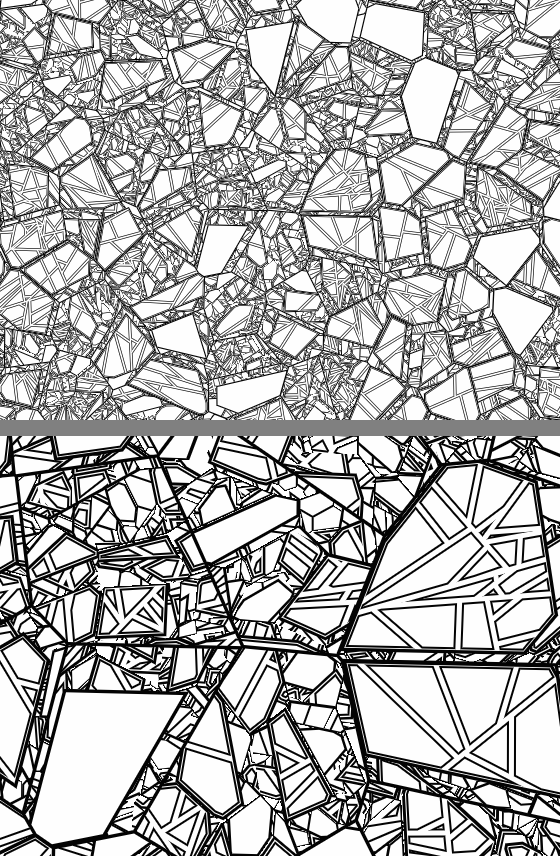
Top: the whole. Bottom: its middle third, enlarged.
Give the GLSL for this pattern, as a WebGL 2 fragment shader.

```glsl
#version 300 es
precision highp float;
precision highp int;
// Shattered sheet: outlined angular shards with ever finer fragments in the gaps.

uniform vec2 u_resolution;
out vec4 fragColor;

// Lengths are fractions of the canvas height.
const vec3 PAPER = vec3(0.995);
const vec3 INK = vec3(0.01);
const int LEVELS = 4;
const float LARGEST_CELL = 0.125;
const float LEVEL_SHRINK = 0.57;
const float JITTER = 0.92;
const float MAX_MARGIN = 0.3;       // in cell units
const float SOLID_SHARE = 0.66;     // cells kept whole instead of crushed
const float EMPTY_SHARE = 0.12;     // solid cells left without inner cuts
const float BOLD_LINE = 0.0027;
const float FINE_LINE = 0.0016;
const float HALF_GAP = 0.0028;
const vec2 STRETCH = vec2(0.78, 1.35);
const float TAU = 6.283185;

struct Cell {
    float edge;     // distance to the cell border
    float inset;    // signed distance to the shard inside the cell
    vec2 offset;    // position relative to the cell site
    uint seed;
};

// Integer hash giving three values from 0 to 1.
vec3 hash3(ivec2 cell, uint seed) {
    uvec3 v = uvec3(uvec2(cell), seed) * 1664525u + 12345u;
    v.x += v.y * v.z; v.y += v.z * v.x; v.z += v.x * v.y;
    v ^= v >> 16u;
    v.x += v.y * v.z; v.y += v.z * v.x; v.z += v.x * v.y;
    return vec3(v >> 16u) / 65535.0;
}

vec2 site(ivec2 cell, uint seed) {
    return vec2(cell) + 0.5 + JITTER * (hash3(cell, seed).xy - 0.5);
}

// Pixel coverage of a stroke centred on distance zero.
float stroke(float dist, float width) {
    float pixel = 1.0 / u_resolution.y;
    vec2 sides = (dist + vec2(0.5, -0.5) * width) / pixel + 0.5;
    sides = clamp(sides, 0.0, 1.0);
    return sides.x - sides.y;
}

// Voronoi cell in a turned, stretched frame, with a random margin on each side.
Cell fracture(vec2 p, float size, uint seed, vec2 stretch) {
    float angle = TAU * hash3(ivec2(3, 7), seed).x;
    mat2 turn = mat2(cos(angle), sin(angle), -sin(angle), cos(angle));
    vec2 q = stretch * (turn * p) / size;
    ivec2 base = ivec2(floor(q));
    ivec2 id = base;
    vec2 nearest = vec2(9.0);
    for (int y = -1; y <= 1; y++)
    for (int x = -1; x <= 1; x++) {
        ivec2 cell = base + ivec2(x, y);
        vec2 toSite = site(cell, seed) - q;
        if (dot(toSite, toSite) < dot(nearest, nearest)) {
            nearest = toSite;
            id = cell;
        }
    }
    float edge = 9.0;
    float inset = 9.0;
    for (int y = -2; y <= 2; y++)
    for (int x = -2; x <= 2; x++) {
        if (x == 0 && y == 0) continue;
        ivec2 cell = id + ivec2(x, y);
        vec2 other = site(cell, seed) - q;
        vec2 normal = normalize(other - nearest);
        float side = dot(0.5 * (nearest + other), normal) / length(normal * stretch);
        float r = hash3(id * 7 + cell, seed + 17u).x;
        edge = min(edge, side);
        inset = min(inset, side - MAX_MARGIN * r * r * r);
    }
    uint childSeed = seed * 747796405u + uint(id.x) * 7919u + uint(id.y) * 104729u;
    return Cell(edge * size, inset * size, (-nearest / stretch) * turn * size, childSeed);
}

// Splits a shard by successive straight cuts and outlines each piece.
float cutPieces(Cell cell, float size, int level) {
    vec3 r = hash3(ivec2(5, 1), cell.seed);
    int cuts = 2 + int(r.y * 3.5) - level;
    if (r.x < EMPTY_SHARE || cuts < 1) return 0.0;
    float gap = cell.inset - HALF_GAP;
    vec2 centre = vec2(0.0);
    int branch = 1;
    for (int i = 0; i < cuts; i++) {
        vec3 cut = hash3(ivec2(i, branch), cell.seed);
        float angle = TAU * (r.z + 0.2 * (cut.x - 0.5) + (cut.z > 0.6 ? 0.25 : 0.0));
        vec2 normal = vec2(cos(angle), sin(angle));
        float side = dot(cell.offset - centre, normal) - 0.25 * size * (cut.y - 0.5);
        gap = min(gap, abs(side) - HALF_GAP);
        centre += normal * sign(side) * size * 0.2;
        branch = 2 * branch + (side > 0.0 ? 1 : 0);
    }
    return stroke(gap, FINE_LINE);
}

void main() {
    vec2 p = gl_FragCoord.xy / u_resolution.y;
    float ink = 0.0;
    float size = LARGEST_CELL;
    uint seed = 11u;
    // Each level fills the gaps left by the coarser one.
    for (int level = 0; level < LEVELS; level++) {
        Cell cell = fracture(p, size, seed, level == 0 ? vec2(1.0) : STRETCH);
        float width = mix(BOLD_LINE, FINE_LINE, float(level) / float(LEVELS - 1));
        bool solid = hash3(ivec2(2, 9), cell.seed).x < SOLID_SHARE;
        if (solid) ink = max(ink, stroke(cell.inset, width));
        if (!solid || level == 0) ink = max(ink, stroke(cell.edge, width));
        if (solid && cell.inset > 0.0) {
            ink = max(ink, cutPieces(cell, size, level));
            break;
        }
        seed = cell.seed;
        size *= LEVEL_SHRINK;
    }
    fragColor = vec4(mix(PAPER, INK, ink), 1.0);
}
```
